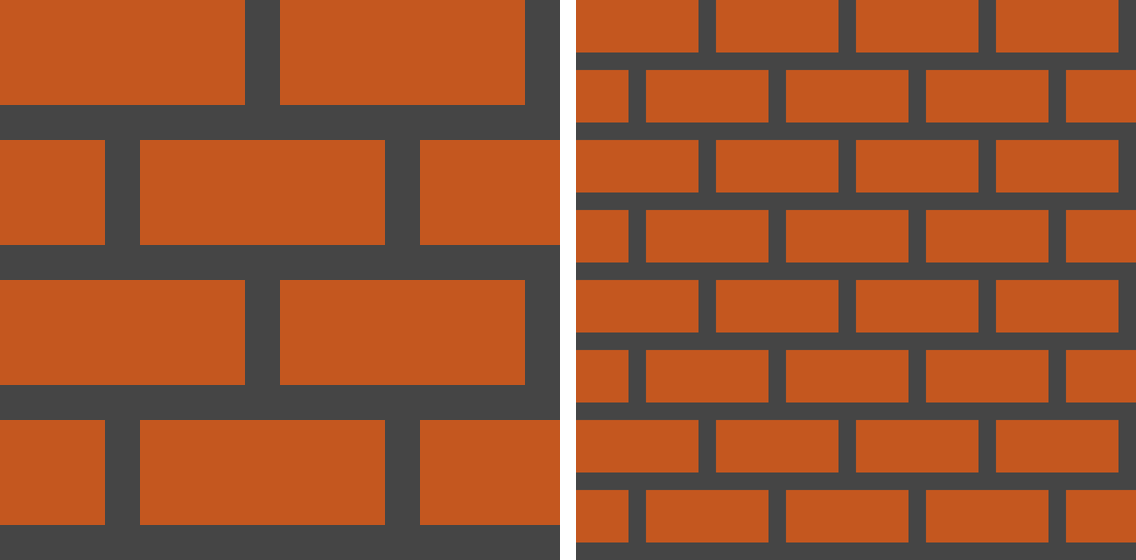
Left, the tile; right, the same tile 2 across and 2 down.
This pattern is drawn by a WebGL 1 fragment shader. Its source:

```glsl
precision highp float;

uniform vec2 u_resolution;

const vec2 BRICK_COUNT = vec2(2.0, 4.0);
const float MORTAR_WIDTH = 0.0625;
const vec3 BRICK_COLOR = vec3(0.77, 0.34, 0.12);
const vec3 MORTAR_COLOR = vec3(0.27, 0.27, 0.27);

// Position relative to the centre of its cell, in a running bond
vec2 bondCell(vec2 p, vec2 count) {
    vec2 grid = p * count;
    float evenRow = 1.0 - mod(floor(grid.y), 2.0);
    grid.x += 0.5 * evenRow;
    return (fract(grid) - 0.5) / count;
}

// Antialiased coverage of a centred rectangle
float boxCoverage(vec2 p, vec2 halfSize, vec2 pixel) {
    vec2 edge = abs(p) - halfSize;
    vec2 inside = clamp(0.5 - edge / pixel, 0.0, 1.0);
    return inside.x * inside.y;
}

void main() {
    vec2 pixel = 1.0 / u_resolution;
    vec2 uv = gl_FragCoord.xy * pixel;

    // Half a joint of offset centres the mortar on the cell borders
    vec2 jointOffset = 0.5 * MORTAR_WIDTH * vec2(1.0, -1.0);
    vec2 local = bondCell(uv + jointOffset, BRICK_COUNT);

    vec2 brickHalf = 0.5 * (1.0 / BRICK_COUNT - MORTAR_WIDTH);
    float brick = boxCoverage(local, brickHalf, pixel);

    gl_FragColor = vec4(mix(MORTAR_COLOR, BRICK_COLOR, brick), 1.0);
}
```
